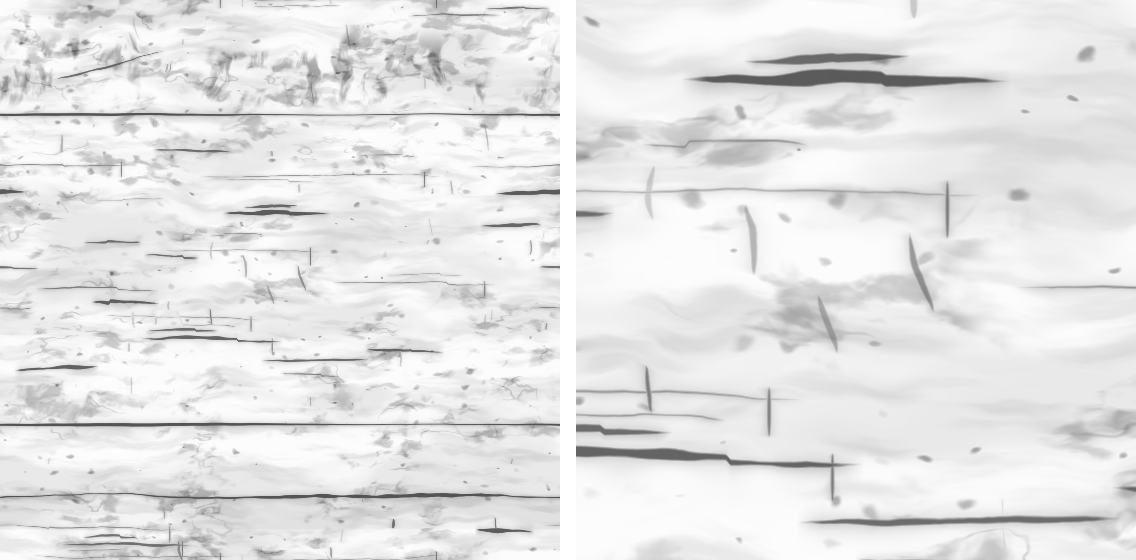
Left, the full canvas; right, a detail of the centre.
Write a WebGL 1 fragment shader that draws this texture map.

```glsl
precision highp float;
// Whitewashed, weathered wood boards with long horizontal cracks, nicks and stains.
uniform vec2 u_resolution;

float hash(vec2 p) {
  vec3 q = fract(p.xyx * 0.1031);
  q += dot(q, q.yzx + 33.33);
  return fract((q.x + q.y) * q.z);
}

vec4 hash4(float k, float seed) {
  return vec4(hash(vec2(k, seed)), hash(vec2(k, seed + 1.0)),
              hash(vec2(k, seed + 2.0)), hash(vec2(k, seed + 3.0)));
}

// Value noise that tiles after the given number of cells
float noise(vec2 p, vec2 cells) {
  vec2 f = fract(p);
  vec2 a = mod(floor(p), cells);
  vec2 b = mod(a + 1.0, cells);
  f = f * f * (3.0 - 2.0 * f);
  return mix(mix(hash(a), hash(vec2(b.x, a.y)), f.x),
             mix(hash(vec2(a.x, b.y)), hash(b), f.x), f.y);
}

float fbm(vec2 uv, vec2 cells) {
  float sum = 0.0, weight = 0.5;
  for (int i = 0; i < 4; i++) {
    sum += weight * noise(uv * cells + 3.7 * float(i), cells);
    cells *= 2.0;
    weight *= 0.5;
  }
  return sum / 0.9375;
}

vec2 wrap(vec2 d) { return d - floor(d + 0.5); }

// Tapered line along x with a soft shaded rim, heavier below
float stroke(vec2 d, float halfLength, float halfWidth) {
  float t = min(abs(d.x) / halfLength, 1.0);
  float taper = 1.0 - t * t * t;
  float w = halfWidth * taper;
  float core = 1.0 - smoothstep(w - 0.001, w + 0.0014, abs(d.y));
  float rim = (d.y < 0.0 ? 0.4 : 0.28) * exp(-abs(d.y) / (0.0016 + 1.6 * halfWidth));
  return min(1.0, 2.5 * taper) * max(core, rim);
}

// Board joint across the full width, thickest around x = heavy
float seam(vec2 p, float y, float heavy, float halfWidth) {
  float w = halfWidth * (0.55 + 0.45 * cos(6.28318 * (p.x - heavy)));
  return stroke(vec2(0.0, wrap(p - y).y), 1.0, w + 0.0004);
}

// Staggered long cracks, dense in the middle board and at the tile's edge
float cracks(vec2 p, float ragged) {
  float ink = 0.0;
  for (int i = 0; i < 38; i++) {
    float k = float(i);
    vec4 r = hash4(k, 11.0);
    float row = k < 28.0 ? 0.32 + 0.42 * (k + r.y) / 28.0
                         : fract(0.965 + 0.1 * (k - 28.0 + r.y) / 10.0);
    float halfLength = mix(0.05, 0.22, r.z * r.z);
    vec2 d = wrap(p - vec2(r.x, row));
    d.y -= (fract(r.w * 7.0) - 0.5) * 0.06 * d.x;
    d.y += 0.008 * (r.y - 0.5) * smoothstep(-0.002, 0.002, d.x - (r.y - 0.5) * halfLength);
    float width = mix(0.0003, 0.0038, r.w * r.w) * ragged;
    ink = max(ink, mix(0.5, 1.0, r.w) * stroke(d, halfLength, width));
    // Cross split near the end of some cracks
    vec2 split = vec2(d.y + 0.008, d.x - 0.85 * halfLength);
    ink = max(ink, 0.75 * step(0.6, r.z) * stroke(split, 0.016, 0.0009));
  }
  return ink;
}

// Short, nearly upright nicks
float nicks(vec2 p) {
  float ink = 0.0;
  for (int i = 0; i < 48; i++) {
    vec4 r = hash4(float(i), 41.0);
    vec2 d = wrap(p - r.xy);
    d.x += (r.z - 0.5) * 0.5 * d.y + 6.0 * (r.w - 0.5) * d.y * d.y;
    float shade = mix(0.2, 0.85, r.w * r.w);
    ink = max(ink, shade * stroke(d.yx, mix(0.006, 0.025, r.z * r.z), 0.0022 * fract(r.w * 5.0)));
  }
  return ink;
}

// Small ragged pits, at most one per cell
float pits(vec2 p) {
  vec2 cell = mod(floor(p * 34.0), 34.0);
  vec2 center = 0.3 + 0.4 * vec2(hash(cell + 5.0), hash(cell + 71.0));
  float size = mix(0.04, 0.2, hash(cell + 37.0));
  float d = length((fract(p * 34.0) - center) * vec2(0.75, 1.1));
  float depth = smoothstep(0.7, 1.0, hash(cell + 19.0));
  return depth * (1.0 - smoothstep(0.3 * size, 1.3 * size, d));
}

void main() {
  vec2 uv = gl_FragCoord.xy / u_resolution;
  vec2 warp = vec2(fbm(uv, vec2(6.0, 8.0)), fbm(uv + 0.37, vec2(8.0, 7.0))) - 0.5;
  vec2 bent = uv + 0.05 * warp;
  vec2 rough = vec2(fbm(uv + 0.13, vec2(36.0, 44.0)), fbm(uv + 0.71, vec2(30.0, 48.0))) - 0.5;

  // Paint: broad stains, fine grain and a greyer lower board
  float grey = 0.1 * cos(6.28318 * (uv.x - 0.12)) * smoothstep(0.4, 0.5, uv.y) * (1.0 - smoothstep(0.7, 0.8, uv.y));
  float lowerBoard = smoothstep(0.053, 0.057, uv.y) * (1.0 - smoothstep(0.112, 0.117, uv.y));
  float stain = fbm(bent + 0.012 * rough, vec2(5.0, 14.0)) + grey;
  float grain = fbm(bent + 0.006 * rough, vec2(12.0, 64.0));
  float paint = 0.988 - 0.075 * smoothstep(0.45, 0.72, stain) - 0.075 * smoothstep(0.45, 0.8, grain) - 0.03 * lowerBoard;

  // Wear: scuffs along the grain, upright smudges on the top board, curled paint edges
  float topBoard = smoothstep(0.8, 0.83, uv.y) * (1.0 - smoothstep(0.9, 0.95, uv.y));
  float worn = smoothstep(0.46, 0.64, fbm(uv + 0.21, vec2(9.0, 13.0)) + 0.05 * topBoard);
  float scuff = smoothstep(0.52, 0.76, fbm(bent + 0.02 * rough, vec2(26.0, 52.0)));
  float smudge = smoothstep(0.52, 0.76, fbm(bent + 0.06 * warp.yx + 0.008 * rough, vec2(44.0, 21.0)));
  float curl = 1.0 - smoothstep(0.0, 0.035, abs(fbm(bent + 0.63, vec2(14.0, 24.0)) - 0.58));
  paint -= worn * (0.2 * scuff + 0.3 * topBoard * smudge + 0.13 * curl * smoothstep(0.4, 0.6, grain));
  paint -= 0.3 * pits(uv + 0.02 * warp + 0.018 * rough);

  // Joints and cracks
  vec2 p = uv + vec2(0.0, 0.018 * warp.x + 0.003 * rough.x);
  vec2 straight = uv + vec2(0.0, 0.004 * warp.y + 0.001 * rough.y);
  float ragged = 0.35 + 1.3 * noise(uv * vec2(36.0, 60.0), vec2(36.0, 60.0));
  float ink = max(cracks(p, ragged), nicks(bent + 0.003 * rough));
  ink = max(ink, seam(straight, 0.796, 0.15, 0.0018));
  ink = max(ink, seam(straight, 0.242, 0.25, 0.0024));
  ink = max(ink, seam(p, 0.115, 0.65, 0.0026 * ragged));

  // Slanted split on the top board
  vec2 slant = wrap(p - vec2(0.195, 0.885));
  slant.y -= 0.25 * slant.x;
  ink = max(ink, 0.85 * stroke(slant, 0.1, 0.0016 * ragged));

  gl_FragColor = vec4(vec3(mix(paint, 0.33, ink)), 1.0);
}
```
